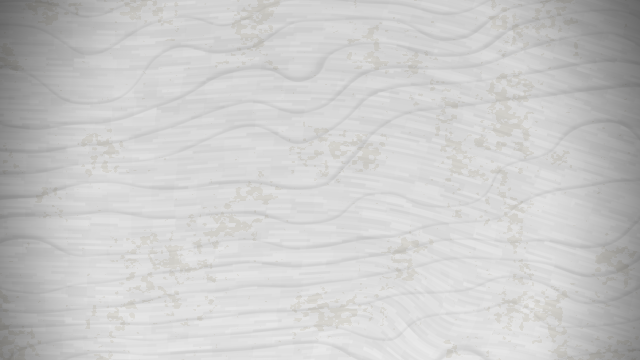
A WebGL 2 fragment shader for this texture:

```glsl
#version 300 es
precision highp float;
// Pale brushed surface: short tilted streaks, wavy grey ripple bands and
// faint beige speckle clusters, darkened towards the left and right edges.
// Ripples are contours of a noise-warped phase; streaks are hashed cells.

uniform vec2 u_resolution;
out vec4 outColor;

const float BASE_BOTTOM = 0.885;
const float BASE_TOP = 0.822;
const float RIPPLE_COUNT = 13.0;
const float RIPPLE_TILT = 0.10;
const float RIPPLE_WIDTH = 0.019;
const float RIPPLE_DEPTH = 0.075;
const vec2 STREAK_CELLS = vec2(13.0, 125.0);
const vec2 BLOCK_CELLS = vec2(17.0, 38.0);
const float STREAK_CONTRAST = 0.042;
const float BLOCK_CONTRAST = 0.022;
const vec2 FAN_CENTRE = vec2(1.13, 0.10);
const float FAN_TURN = 0.60;
const vec3 SPECKLE_TINT = vec3(0.945, 0.935, 0.905);
const vec2 VIGNETTE_CENTRE = vec2(0.5, 0.4);
const float VIGNETTE_DEPTH = 0.60;

float hash(vec2 p) {
    return fract(sin(dot(p, vec2(127.1, 311.7))) * 43758.545);
}

float noise(vec2 p) {
    vec2 i = floor(p), f = fract(p);
    f = f * f * f * (f * (f * 6.0 - 15.0) + 10.0);
    return mix(mix(hash(i), hash(i + vec2(1, 0)), f.x),
               mix(hash(i + vec2(0, 1)), hash(i + vec2(1, 1)), f.x), f.y);
}

float fbm(vec2 p) {
    float sum = 0.0, gain = 0.5;
    for (int i = 0; i < 3; i++) {
        sum += gain * noise(p);
        p = p * 2.03 + 17.3;
        gain *= 0.5;
    }
    return sum / 0.875;
}

// One row of flat cells, each row shifted by its own random amount
float rowValue(float x, float row, float shift, float blur) {
    x += shift * hash(vec2(row, 3.7));
    float cell = floor(x);
    float edge = smoothstep(1.0 - blur, 1.0, x - cell);
    return mix(hash(vec2(cell, row)), hash(vec2(cell + 1.0, row)), edge);
}

// Rows of cells with smoothed borders; result lies in -0.5 to 0.5
float cells(vec2 p, float shift, vec2 blur) {
    float row = floor(p.y);
    float edge = smoothstep(1.0 - blur.y, 1.0, p.y - row);
    return mix(rowValue(p.x, row, shift, blur.x),
               rowValue(p.x, row + 1.0, shift, blur.x), edge) - 0.5;
}

// Streak direction turns gradually to the right and fans out at one spot
vec2 streakSpace(vec2 p) {
    vec2 d = p - FAN_CENTRE;
    float angle = mix(0.03, 0.30, smoothstep(0.3, 1.5, p.x));
    angle += FAN_TURN * exp(-dot(d, d) / 0.03);
    float c = cos(angle), s = sin(angle);
    return vec2(c * d.x - s * d.y, s * d.x + c * d.y);
}

float ripples(vec2 p) {
    float phase = RIPPLE_COUNT * (p.y - RIPPLE_TILT * p.x);
    phase += 2.6 * noise(p * vec2(2.2, 4.0) + 5.3);
    phase += 1.2 * noise(p * vec2(5.0, 7.0) + 21.7);
    float slope = length(vec2(dFdx(phase), dFdy(phase))) * u_resolution.y;
    float dist = fract(phase) / max(slope, 6.0);
    float strength = noise(p * vec2(3.0, 9.0) + 41.0);
    float width = RIPPLE_WIDTH * mix(0.6, 1.2, strength);
    float band = smoothstep(0.0, 0.005, dist)
               * (1.0 - smoothstep(0.3 * width, width, dist));
    return band * mix(0.5, 1.0, strength);
}

float speckles(vec2 p) {
    float cluster = smoothstep(0.48, 0.78, fbm(p * 7.0 + 63.0));
    float grain = fbm(p * vec2(65.0, 80.0) + 9.0);
    float limit = mix(0.80, 0.42, cluster);
    return smoothstep(limit, limit + 0.10, grain);
}

void main() {
    vec2 uv = gl_FragCoord.xy / u_resolution;
    vec2 p = gl_FragCoord.xy / u_resolution.y;
    float pixel = 1.0 / u_resolution.y;

    // Base tone and brushed streaks
    float tone = mix(BASE_BOTTOM, BASE_TOP, uv.y);
    vec2 q = streakSpace(p);
    vec2 streakBlur = clamp(1.5 * pixel * STREAK_CELLS, 0.0, 1.0);
    vec2 blockBlur = clamp(1.5 * pixel * BLOCK_CELLS, 0.0, 1.0);
    tone += STREAK_CONTRAST * cells(q * STREAK_CELLS, 3.0, streakBlur);
    tone += BLOCK_CONTRAST * cells(q * BLOCK_CELLS, 0.3, blockBlur);

    // Ripple bands and beige speckles
    tone *= 1.0 - RIPPLE_DEPTH * ripples(p);
    vec3 color = tone * mix(vec3(1.0), SPECKLE_TINT, 0.8 * speckles(p));

    // Dark sides and corners
    float reach = length((uv - VIGNETTE_CENTRE) * vec2(1.0, 0.45));
    color *= 1.0 - VIGNETTE_DEPTH * smoothstep(0.34, 0.64, reach);
    outColor = vec4(color, 1.0);
}
```
